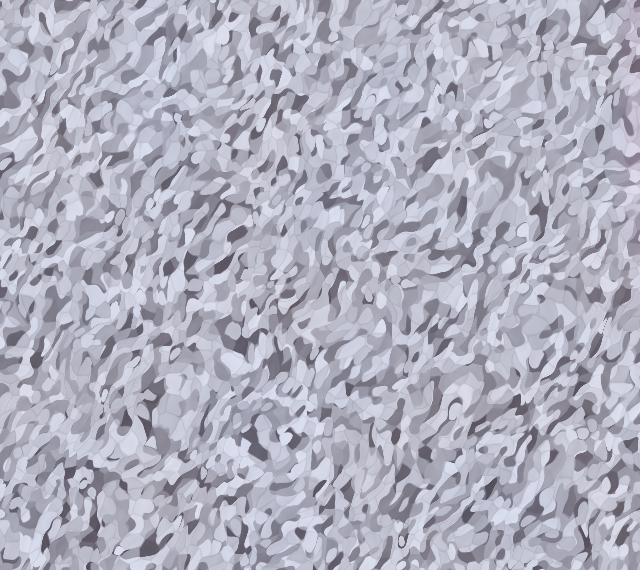
Give the GLSL for this texture, as a WebGL 1 fragment shader.

```glsl
precision highp float;
// Pale lilac-grey chips packed like painted gravel, leaning up to the right.
// Warped, stretched Voronoi cells give the chips; a thresholded noise in the
// same leaning frame cuts the dark winding gaps, and round pebbles cover some.

uniform vec2 u_resolution;

// Layout, in units of the canvas width
const float LEAN = 1.05;                    // direction of the chips, radians
const vec2 CHIP_FREQ = vec2(60.0, 38.0);    // across and along the lean
const vec2 GAP_FREQ = vec2(56.0, 31.0);
const float BEND_FREQ = 9.0;
const float BEND_AMOUNT = 0.03;
const float WOBBLE_FREQ = 38.0;
const float WOBBLE_AMOUNT = 0.0075;

// Coverage and sharpness
const float GAP_LEVEL = 0.02;               // higher means fewer gaps
const float GAP_SOFTNESS = 0.04;
const float SEAM_SOFTNESS = 0.08;
const float SEAM_DEPTH = 0.05;
const float PEBBLE_SHARE = 0.24;

// Tones
const vec3 SHADOW = vec3(0.38, 0.36, 0.41);
const vec3 PALE = vec3(0.81, 0.82, 0.88);
const vec2 CHIP_RANGE = vec2(0.715, 0.855);
const float GAP_TOP = 0.665;
const float GAP_DEPTH = 0.29;
const vec3 WARM_SHIFT = vec3(0.012, 0.0, -0.014);
const vec3 ROSE_SHIFT = vec3(0.015, -0.02, -0.005);

vec2 hash2(vec2 p) {
  vec3 h = fract(p.xyx * vec3(0.1031, 0.1030, 0.0973));
  h += dot(h, h.yzx + 33.33);
  return fract((h.xx + h.yz) * h.zy);
}

float gradientDot(vec2 cell, vec2 offset) {
  vec2 g = hash2(cell) * 2.0 - 1.0;
  return dot(g / max(length(g), 0.001), offset);
}

// Gradient noise, about -0.7 to 0.7
float noise(vec2 p) {
  vec2 i = floor(p);
  vec2 f = p - i;
  vec2 s = f * f * f * (f * (f * 6.0 - 15.0) + 10.0);
  vec2 e = vec2(1.0, 0.0);
  float low = mix(gradientDot(i, f), gradientDot(i + e, f - e), s.x);
  float high = mix(gradientDot(i + e.yx, f - e.yx), gradientDot(i + 1.0, f - 1.0), s.x);
  return mix(low, high, s.y);
}

vec2 noise2(vec2 p) {
  return vec2(noise(p), noise(p + vec2(37.4, 91.7)));
}

// Distances to the two nearest chip centres, and the cells that own them
vec2 nearestChips(vec2 p, out vec2 first, out vec2 second) {
  vec2 base = floor(p);
  vec2 d = vec2(8.0);
  first = base;
  second = base;
  for (int y = -1; y <= 1; y++) {
    for (int x = -1; x <= 1; x++) {
      vec2 cell = base + vec2(float(x), float(y));
      float r = length(cell + 0.1 + 0.8 * hash2(cell) - p);
      if (r < d.x) {
        d = vec2(r, d.x);
        second = first;
        first = cell;
      } else if (r < d.y) {
        d.y = r;
        second = cell;
      }
    }
  }
  return d;
}

// Tone of a chip (x) and of the gap where it crosses that chip (y)
vec2 chipTones(vec2 cell, float depth) {
  vec2 h = hash2(cell + 211.0);
  return vec2(mix(CHIP_RANGE.x, CHIP_RANGE.y, h.x), GAP_TOP - depth * h.y * h.y);
}

void main() {
  vec2 p = gl_FragCoord.xy / u_resolution.x;
  vec2 uv = gl_FragCoord.xy / u_resolution;

  // Bend the plane, then turn it into the leaning frame
  vec2 w = p + BEND_AMOUNT * noise2(p * BEND_FREQ);
  w += WOBBLE_AMOUNT * noise2(p * WOBBLE_FREQ + 17.0);
  vec2 along = vec2(cos(LEAN), sin(LEAN));
  vec2 q = vec2(dot(w, vec2(along.y, -along.x)), dot(w, along));

  // Chips, blended softly over their seams
  vec2 first, second;
  vec2 d = nearestChips(q * CHIP_FREQ, first, second);
  float seam = smoothstep(0.0, SEAM_SOFTNESS, d.y - d.x);
  float region = noise(p * 4.0 + 5.0);
  float depth = GAP_DEPTH * (1.0 + 0.2 * region + 0.3 * (0.5 - uv.y));
  vec2 tones = mix(chipTones(second, depth), chipTones(first, depth), 0.5 + 0.5 * seam);
  tones.x -= SEAM_DEPTH * (1.0 - smoothstep(0.0, 2.0 * SEAM_SOFTNESS, d.y - d.x));

  // Winding gaps, denser toward the bottom, partly covered by pebbles
  float level = GAP_LEVEL + 0.06 * (uv.y - 0.5) - 0.03 * region;
  float gap = smoothstep(-GAP_SOFTNESS, GAP_SOFTNESS, noise(q * GAP_FREQ + 63.0) - level);
  float pebble = step(1.0 - PEBBLE_SHARE, hash2(first + 57.0).x);
  gap *= 1.0 - pebble * seam * (1.0 - smoothstep(0.38, 0.46, d.x));

  // Faint brushed shading and slow drifts of hue
  float tone = mix(tones.x, tones.y, gap);
  tone += 0.03 * noise(q * vec2(95.0, 50.0));
  vec3 color = mix(SHADOW, PALE, (tone - SHADOW.r) / (PALE.r - SHADOW.r));
  color += WARM_SHIFT * noise(p * 6.0 + 29.0);
  color += ROSE_SHIFT * smoothstep(0.95, 1.0, uv.x) * smoothstep(0.3, 0.8, uv.y);
  gl_FragColor = vec4(clamp(color, 0.0, 1.0), 1.0);
}
```
